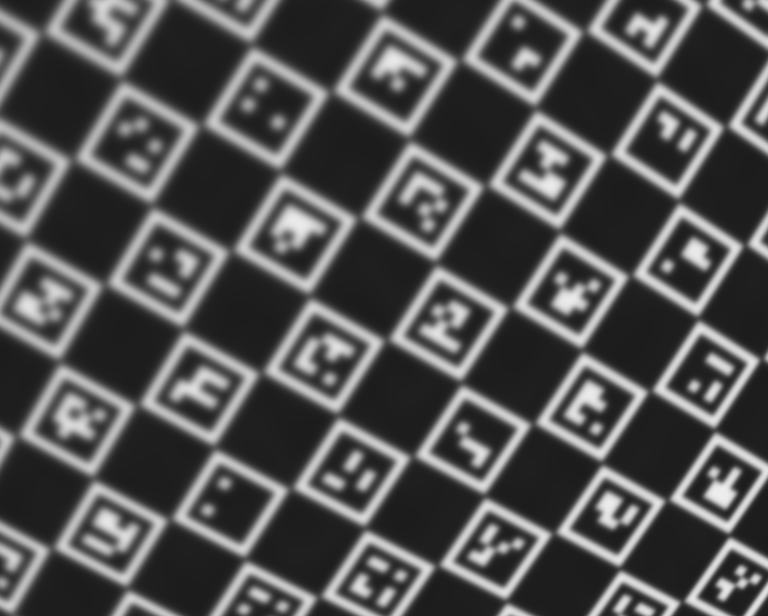
A Shadertoy shader for this pattern:

```glsl
// Tilted checkerboard of dark squares and framed random bit markers, slightly out of focus.

const float LENS_BEND = 0.08;    // barrel distortion of the view
const float FRAME_OUTER = 0.485; // frame half sizes, in cells
const float FRAME_INNER = 0.37;
const float BIT_SIZE = 0.125;
const int BIT_COUNT = 4;         // bits per marker side
const float BIT_DENSITY = 0.48;
const float DARK = 0.115;
const float LIGHT = 0.93;

float hash(vec2 p) {
    vec3 v = fract(vec3(p.xyx) * vec3(0.1031, 0.1030, 0.0973));
    v += dot(v, v.yzx + 33.33);
    return fract((v.x + v.y) * v.z);
}

// Step from 0 to 1 with a bell-shaped blur
vec2 softStep(vec2 x, float blur) {
    return 1.0 / (1.0 + exp(-1.7 * x / blur));
}

// Coverage of a blurred square
float softSquare(vec2 p, float halfSize, float blur) {
    vec2 cover = softStep(p + halfSize, blur) - softStep(p - halfSize, blur);
    return cover.x * cover.y;
}

float frame(vec2 p, float blur) {
    return softSquare(p, FRAME_OUTER, blur) - softSquare(p, FRAME_INNER, blur);
}

// Random square bits inside one marker
float markerBits(vec2 p, vec2 cell, float blur) {
    float sum = 0.0;
    for (int y = 0; y < BIT_COUNT; y++) {
        for (int x = 0; x < BIT_COUNT; x++) {
            vec2 bit = vec2(x, y);
            float lit = step(hash(cell * 7.0 + bit + 91.0), BIT_DENSITY);
            vec2 center = (bit - 0.5 * float(BIT_COUNT - 1)) * BIT_SIZE;
            sum += lit * softSquare(p - center, 0.5 * BIT_SIZE, blur);
        }
    }
    return sum;
}

bool isMarker(vec2 cell) {
    return mod(cell.x + cell.y, 2.0) < 0.5;
}

// View position to board cells, through lens and perspective
vec2 boardCoords(vec2 view) {
    mat3 boardToView = mat3(0.2024, 0.0528, 0.0056,
                            0.0435, -0.1950, 0.0220,
                            0.1060, -0.0261, 1.0);
    vec2 straight = view * (1.0 + LENS_BEND * dot(view, view));
    vec3 h = inverse(boardToView) * vec3(straight, 1.0);
    vec2 diagonal = h.xy / h.z;
    return vec2(diagonal.x + diagonal.y, diagonal.y - diagonal.x);
}

// Faint layered mottling
float mottle(vec2 p) {
    return sin(p.x * 31.0 + 2.0 * sin(p.y * 23.0))
         + sin(p.y * 47.0 + 2.0 * sin(p.x * 37.0));
}

void mainImage(out vec4 fragColor, in vec2 fragCoord) {
    vec2 view = (fragCoord - 0.5 * iResolution.xy) / iResolution.y;
    vec2 board = boardCoords(view);
    vec2 cell = floor(board + 0.5);

    // Focus sharpens toward the lower right
    float focus = clamp(0.5 + 0.55 * view.x - 0.35 * view.y, 0.0, 1.0);
    float blur = max(mix(0.058, 0.029, focus), 4.0 / iResolution.y);

    // Frames of this cell and its neighbours, whose blur spills over
    float light = 0.0;
    for (int y = -1; y <= 1; y++) {
        for (int x = -1; x <= 1; x++) {
            vec2 near = cell + vec2(x, y);
            if (isMarker(near)) light += frame(board - near, blur);
        }
    }
    if (isMarker(cell)) light += markerBits(board - cell, cell, blur);

    float shade = mix(DARK, LIGHT, clamp(light, 0.0, 1.0));
    shade += 0.003 * mottle(view);
    fragColor = vec4(vec3(shade), 1.0);
}
```
